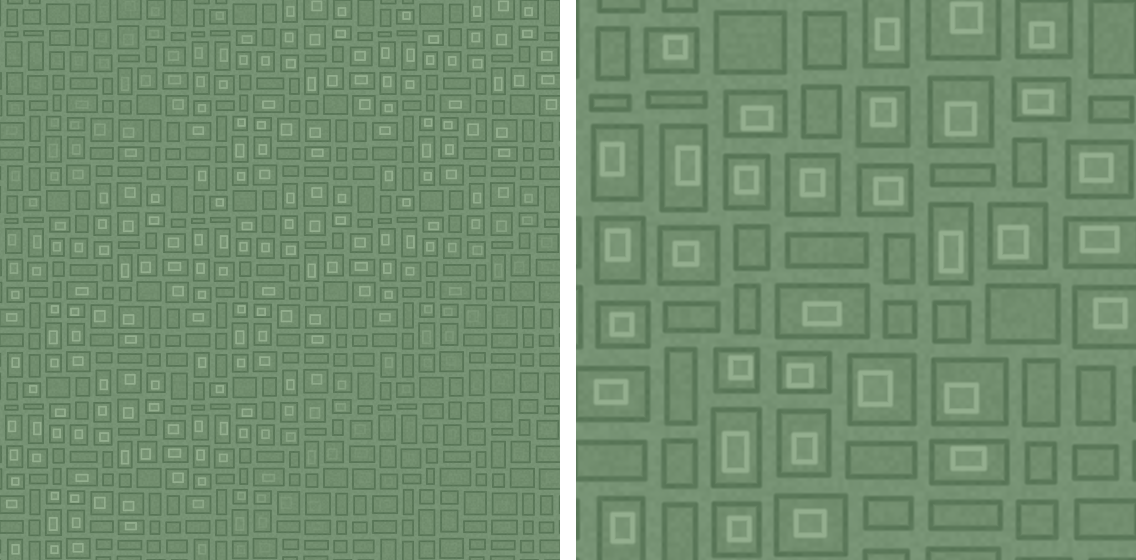
Left, the full canvas; right, a detail of the centre.
This pattern is drawn by a three.js fragment shader. Its source:

```glsl
varying vec2 vUv;

float hash(vec2 p) {
  vec3 q = fract(vec3(p.xyx) * 0.1031);
  q += dot(q, q.yzx + 33.33);
  return fract((q.x + q.y) * q.z);
}

float valueNoise(vec2 p) {
  vec2 i = floor(p), f = fract(p);
  f = f * f * (3.0 - 2.0 * f);
  return mix(mix(hash(i), hash(i + vec2(1.0, 0.0)), f.x),
             mix(hash(i + vec2(0.0, 1.0)), hash(i + vec2(1.0)), f.x), f.y);
}

// Random value per grid cell, repeating every 8 cells
float cellHash(vec2 id, float seed) {
  return hash(mod(id, 8.0) + seed * vec2(17.0, 29.0));
}

float jitter(vec2 corner) {
  return (cellHash(corner, 1.0) - 0.5) * 0.64;
}

// Gapless irregular tiling: lines run straight through alternate corners,
// vertical at even ones and horizontal at odd ones. Returns min.xy, max.xy
vec4 blockBounds(vec2 id) {
  vec4 offset;
  float a = jitter(id);
  float b = jitter(id + vec2(1.0, 0.0));
  float c = jitter(id + vec2(0.0, 1.0));
  float d = jitter(id + vec2(1.0));
  if (mod(id.x + id.y, 2.0) < 0.5) offset = vec4(a, b, d, c);
  else offset = vec4(c, a, b, d);
  return vec4(id, id + 1.0) + offset;
}

float boxDistance(vec2 p, vec2 halfSize) {
  vec2 d = abs(p) - halfSize;
  return length(max(d, 0.0)) + min(max(d.x, d.y), 0.0);
}

float outline(float dist) {
  return 1.0 - smoothstep(0.012, 0.066, abs(dist));
}

void main() {
  vec2 p = vUv * 24.0;
  float fill = 0.0, dark = 0.0, light = 0.0;

  for (int y = -1; y <= 1; y++) {
    for (int x = -1; x <= 1; x++) {
      vec2 id = floor(p) + vec2(float(x), float(y));
      vec4 bounds = blockBounds(id);
      vec2 inset = 0.115 + 0.055 * vec2(cellHash(id, 2.0), cellHash(id, 3.0));
      vec2 halfSize = (bounds.zw - bounds.xy) * 0.5 - inset;
      vec2 local = p - (bounds.xy + bounds.zw) * 0.5;

      float dist = boxDistance(local, halfSize);
      fill = max(fill, 1.0 - smoothstep(-0.03, 0.03, dist));
      dark = max(dark, outline(dist));

      // Pale inner frame, off centre, on the larger blocks only
      if (min(halfSize.x, halfSize.y) > 0.26 && cellHash(id, 4.0) > 0.22) {
        vec2 innerSize = max(halfSize * mix(0.36, 0.5, cellHash(id, 5.0)), vec2(0.14));
        vec2 shift = vec2(cellHash(id, 6.0), cellHash(id, 7.0)) - 0.5;
        float inner = boxDistance(local - shift * (halfSize - innerSize) * 0.8, innerSize);
        light = max(light, outline(inner));
        light = max(light, 0.2 * (1.0 - smoothstep(-0.03, 0.03, inner)));
      }
    }
  }

  // Frames glow along a broad diagonal band and fade at two corners
  float diagonal = vUv.x + 1.0 - vUv.y;
  float glow = smoothstep(0.15, 0.68, diagonal) * (1.0 - smoothstep(1.15, 1.5, diagonal));

  // Fine woven grain, also breaking up the stitched outlines
  float grain = valueNoise(vUv * 330.0) - 0.5;

  vec3 color = mix(vec3(0.465, 0.575, 0.455), vec3(0.445, 0.555, 0.432), fill);
  color += grain * 0.035;
  color = mix(color, vec3(0.335, 0.45, 0.33), dark * (0.87 + 0.3 * grain));
  color = mix(color, vec3(0.585, 0.69, 0.565), light * (0.1 + 0.85 * glow));
  gl_FragColor = vec4(color, 1.0);
}
```
